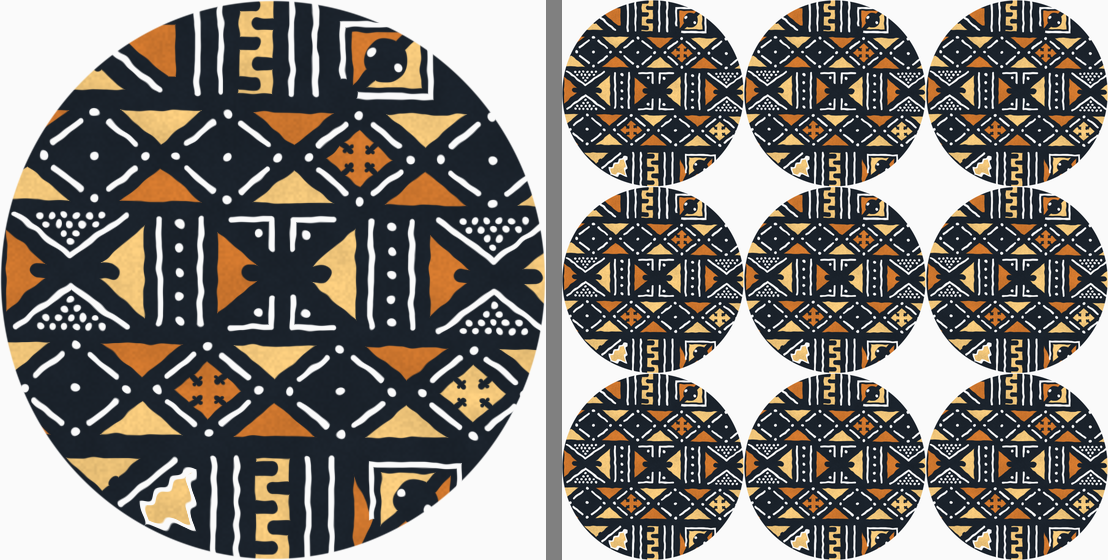
Left: one tile. Right: repeated 3 by 3.
Write a Shadertoy shader that draws this pattern.

```glsl
// Hand-painted cloth in a round cut: diamond bands, a medallion band and
// panels with meanders. Each band folds space into cells and returns the
// distances to three paints (white, yellow, orange) laid on a dark ground.

const vec2 SIZE = vec2(750, 768); // layout units across the canvas
const vec3 GROUND = vec3(0.105, 0.135, 0.17);
const vec3 WHITE = vec3(0.98);
const vec3 YELLOW = vec3(0.95, 0.78, 0.48);
const vec3 ORANGE = vec3(0.81, 0.465, 0.18);
const float STROKE = 3.9; // half width of white lines
const float DOT = 6.0; // dot radius
const float DIAMOND = 182.0; // pitch of diamonds
const float MEDAL = 290.5; // pitch of medallions
const float SKEW = 0.013; // slope of the bands
const float WOBBLE = 4.0; // unevenness of the hand
const float FAR = 1e4;

float hash(vec2 p) { return fract(sin(dot(p, vec2(127.1, 311.7))) * 43758.5453); }

// Value noise that wraps after a whole number of cells
float noise(vec2 uv, float cells) {
  vec2 p = uv * cells, i = floor(p), f = p - i;
  f = f * f * (3.0 - 2.0 * f);
  vec2 a = mod(i, cells), b = mod(i + 1.0, cells);
  return mix(mix(hash(a), hash(vec2(b.x, a.y)), f.x),
             mix(hash(vec2(a.x, b.y)), hash(b), f.x), f.y);
}

float rod(vec2 p, vec2 a, vec2 b, float r) {
  p -= a;
  b -= a;
  return length(p - b * clamp(dot(p, b) / dot(b, b), 0.0, 1.0)) - r;
}
float line(vec2 p, vec2 a, vec2 b) { return rod(p, a, b, STROKE); }
float spot(vec2 p, vec2 c) { return length(p - c) - DOT; }
float box(vec2 p, vec2 h) { p = abs(p) - h; return max(p.x, p.y); }

// Base on y = 0, apex at y = height
float tri(vec2 p, float halfBase, float height) {
  vec2 q = vec2(abs(p.x) - halfBase, p.y);
  return max(-p.y, dot(q, normalize(vec2(height, halfBase))));
}

vec3 dye(float d, bool yellow) { return yellow ? vec3(FAR, d, FAR) : vec3(FAR, FAR, d); }

vec3 diamondBand(vec2 p, bool lower) {
  float id = floor(p.x / DIAMOND + 0.5), gap = floor(p.x / DIAMOND);
  vec2 a = abs(vec2(p.x - id * DIAMOND, p.y));
  float white = line(a, vec2(56, 17), vec2(19, 47));
  white = min(white, min(spot(a, vec2(70, 0)), spot(a, vec2(0, 59))));
  // Notched flower or dot in the centre
  bool filled = lower ? mod(id, 2.0) > 0.5 : mod(id, 4.0) == 2.0;
  float flower = dot(a - vec2(45, 0), normalize(vec2(39, 45)));
  flower = max(flower, -rod(a, vec2(26, 22), vec2(12, 10), 4.0));
  flower = max(flower, -rod(a, vec2(19, 9), vec2(11, 17), 2.5));
  vec3 d = filled ? dye(flower, mod(id, 4.0) > 2.5) : vec3(FAR);
  d.x = filled ? white : min(white, length(a) - DOT);
  // Facing triangles swap colours from gap to gap
  float t = tri(vec2(p.x - (gap + 0.5) * DIAMOND, 62.0 - a.y), 55.0, 45.0);
  bool topYellow = (mod(gap, 2.0) < 0.5) != lower;
  return min(d, dye(t, (p.y < 0.0) == topYellow));
}

vec3 medallionBand(vec2 p) {
  float id = floor(p.x / MEDAL + 0.5), white;
  vec2 q = vec2(p.x - id * MEDAL, p.y), a = abs(q);
  float left = tri(vec2(q.y, q.x + 88.0), 56.0, 64.0);
  left = max(left, -rod(q, vec2(-45, 0), vec2(-15, 0), 10.0));
  float right = tri(vec2(q.y, 101.0 - q.x), 63.0, 71.0);
  right = max(right, -rod(q, vec2(20, 0), vec2(56, 0), 11.0));
  if (mod(id, 2.0) < 0.5) {
    // Chevrons with staggered dots
    white = line(a, vec2(0, 21), vec2(76, 77));
    float row = clamp(floor((a.y - 34.0) / 12.0), 0.0, 3.0), odd = mod(row, 2.0) * 0.5;
    vec2 c = vec2((floor(q.x / 17.0 - odd + 0.5) + odd) * 17.0, 40.0 + 12.0 * row);
    if (abs(c.x) < 6.0 + 16.0 * row) white = min(white, length(vec2(q.x, a.y) - c) - 4.8);
  } else {
    // Four corner brackets
    vec2 corner = vec2(15, 74);
    white = min(line(a, corner, vec2(70, 74)), line(a, corner, vec2(15, 34)));
    white = min(white, spot(a, vec2(32, 54)));
  }
  // Two bars and a bead column
  float x = mod(p.x - 5.0, MEDAL) - 0.5 * MEDAL;
  float bead = clamp(floor(p.y / 33.0 + 0.5), -2.0, 2.0) * 33.0;
  white = min(white, line(vec2(abs(x), p.y), vec2(28, -74), vec2(28, 72)));
  return vec3(min(white, spot(vec2(x, p.y), vec2(0, bead))), right, left);
}

// x runs from the meander, y outward from the inner edge
vec3 panelBand(vec2 p, bool lower) {
  vec2 bar = vec2(abs(abs(p.x) - 65.0), p.y);
  float white = line(bar, vec2(16, 0), vec2(16, 190));
  float bay = floor(p.y / 27.0), side = mod(bay, 2.0) * 2.0 - 1.0;
  vec2 b = vec2(p.x * side, p.y - (bay + 0.5) * 27.0);
  float meander = max(box(p - vec2(0, 100), vec2(23, 100)), -rod(b, vec2(2, 0), vec2(40, 0), 9.0));
  // Framed square split by a dark leaf
  vec2 q = p - (lower ? vec2(197, 56) : vec2(179, 47));
  if (!lower) q.y = -q.y;
  float frame = max(abs(box(q, vec2(60, 49))) - STROKE, 20.0 - length(q - vec2(-60, 45)));
  white = min(white, min(frame, min(spot(q, vec2(-20, -11)), spot(q, vec2(16, 10)))));
  float leaf = min(abs(q.x + q.y) * 0.7 - 9.0, length(q) - 30.0);
  vec3 d = dye(max(box(q, vec2(47, 38)), -leaf), (q.x + q.y < 0.0) == lower);
  if (lower) d.z = min(d.z, tri(vec2(p.y - 82.0, p.x - 112.0), 56.0, 27.0));
  // Diagonal panel
  white = min(white, line(p, vec2(-208, 65), vec2(-134, 3)));
  float outer = max(tri(p - vec2(-232, 2), 50.0, 46.0), 9.0 - length(p - vec2(-215, 36)));
  float inner = max(box(p - vec2(-143, 56), vec2(32, 36)), dot(vec2(-126, 24) - p, vec2(0.64, 0.77)));
  if (lower) {
    inner += 4.0 * sin((p.x - p.y) * 0.16);
    white = min(white, abs(inner) - STROKE);
  }
  return min(min(d, vec3(white, min(meander, outer), FAR)), dye(inner, lower));
}

void mainImage(out vec4 fragColor, in vec2 fragCoord) {
  vec2 uv = fragCoord / iResolution.xy;
  float soft = max(SIZE.x / iResolution.x, 1.3);
  vec2 p = vec2(uv.x, 1.0 - uv.y) * SIZE;
  p += WOBBLE * (vec2(noise(uv, 48.0), noise(uv + 0.37, 48.0)) - 0.5);
  p.y -= SKEW * (p.x - 375.0);
  vec3 d = min(diamondBand(p - vec2(130, 216), false), diamondBand(p - vec2(104, 536), true));
  d = min(d, medallionBand(p - vec2(97, 375)));
  d = min(d, panelBand(vec2(p.x - 352.0, 128.0 - p.y), false));
  d = min(d, panelBand(p - vec2(374, 629), true));
  vec3 paint = 1.0 - smoothstep(-soft, soft, d);
  // Cloth grain and blotchy dye
  float wear = 0.9 + 0.08 * noise(uv, 200.0) + 0.1 * noise(uv, 24.0);
  vec3 color = mix(GROUND, YELLOW, paint.y);
  color = mix(mix(color, ORANGE, paint.z) * wear, WHITE, paint.x);
  // Round cut on white
  float rim = (length(uv - 0.5) - 0.498) * SIZE.x;
  fragColor = vec4(mix(color, WHITE, smoothstep(-soft, soft, rim)), 1);
}
```
